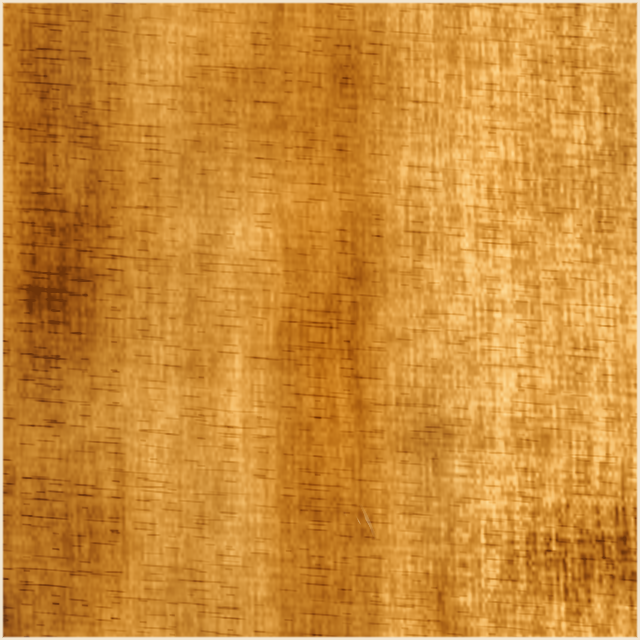
This texture is drawn by a Shadertoy shader. Its source:

```glsl
// Weathered golden wood panel: vertical grain, dark stains, fine cross scratches, pale rim
#define BASE_TONE 2.0
#define CLOUD_AMOUNT 1.0
#define STREAK_AMOUNT 1.1
#define GRAIN_AMOUNT 1.5
#define SPECKLE_AMOUNT 1.4
#define CROSS_AMOUNT 1.0
#define SCRATCH_DEPTH 1.2
#define RIM_WIDTH 0.0045

float hash(vec2 p) {
    vec3 q = fract(vec3(p.xyx) * 0.1031);
    q += dot(q, q.yzx + 33.33);
    return fract((q.x + q.y) * q.z);
}

// Value noise centred on zero
float noise(vec2 p) {
    vec2 i = floor(p), f = fract(p);
    f = f * f * (3.0 - 2.0 * f);
    float low = mix(hash(i), hash(i + vec2(1, 0)), f.x);
    float high = mix(hash(i + vec2(0, 1)), hash(i + vec2(1, 1)), f.x);
    return mix(low, high, f.y) - 0.5;
}

float fbm(vec2 p) {
    float sum = 0.0, gain = 1.0;
    for (int i = 0; i < 4; i++) {
        sum += gain * noise(p);
        p = p * 2.03 + 17.3;
        gain *= 0.55;
    }
    return sum;
}

// Soft elliptical patch
float patchAt(vec2 p, vec2 centre, vec2 radius) {
    vec2 q = (p - centre) / radius;
    return exp(-dot(q, q));
}

// Large light and dark areas of the board
float stains(vec2 p) {
    float band = smoothstep(0.42, 0.46, p.x) * (1.0 - smoothstep(0.56, 0.62, p.x));
    float tone = 1.2 * smoothstep(0.50, 0.90, p.x);
    tone -= 0.8 * (1.0 - smoothstep(0.12, 0.21, p.x));
    tone -= 1.0 * band * (1.0 - smoothstep(0.55, 0.72, p.y));
    tone -= 1.4 * patchAt(p, vec2(0.09, 0.53), vec2(0.09, 0.16));
    tone -= 0.7 * patchAt(p, vec2(0.10, 0.87), vec2(0.11, 0.13));
    tone -= 0.8 * patchAt(p, vec2(0.05, 0.13), vec2(0.15, 0.14));
    tone -= 0.7 * patchAt(p, vec2(0.47, 0.95), vec2(0.10, 0.24));
    tone -= 2.3 * patchAt(p, vec2(0.93, 0.13), vec2(0.14, 0.09));
    tone -= 1.1 * patchAt(p, vec2(0.69, 0.32), vec2(0.09, 0.03));
    tone += 0.9 * patchAt(p, vec2(0.24, 0.86), vec2(0.05, 0.12));
    tone += 0.7 * patchAt(p, vec2(0.34, 0.32), vec2(0.13, 0.28));
    tone += 0.6 * patchAt(p, vec2(0.62, 0.79), vec2(0.06, 0.09));
    tone += 0.7 * patchAt(p, vec2(0.93, 0.50), vec2(0.16, 0.27));
    return tone;
}

// Thin dark dashes, nearly level, one chance per cell
float scratches(vec2 p) {
    float mark = 0.0;
    for (int i = 0; i < 4; i++) {
        float layer = float(i);
        vec2 cells = vec2(7.0 + 5.0 * layer, 30.0 + 9.0 * layer);
        vec2 q = p + vec2(0.13 * layer, 0.07 * p.x + 0.004 * noise(p * 14.0 + layer));
        vec2 id = floor(q * cells) + 61.0 * layer;
        vec2 f = fract(q * cells) - 0.5;
        float halfLength = mix(0.12, 0.46, hash(id + 3.1));
        float offset = (hash(id + 7.7) - 0.5) * 0.6;
        float across = abs(f.y - offset) / cells.y;
        float line = 1.0 - smoothstep(0.0004, 0.0026, across);
        float ends = 1.0 - smoothstep(halfLength * 0.5, halfLength, abs(f.x));
        mark += line * ends * step(0.55, hash(id)) * mix(0.4, 1.0, hash(id + 5.3));
    }
    return mark;
}

// Tone 0 (dark brown) to 5 (cream highlight)
vec3 woodColour(float tone) {
    vec3 c = mix(vec3(0.43, 0.21, 0.05), vec3(0.60, 0.33, 0.08), clamp(tone + 1.0, 0.0, 1.0));
    c = mix(c, vec3(0.71, 0.44, 0.12), clamp(tone, 0.0, 1.0));
    c = mix(c, vec3(0.79, 0.53, 0.18), clamp(tone - 1.0, 0.0, 1.0));
    c = mix(c, vec3(0.87, 0.62, 0.27), clamp(tone - 2.0, 0.0, 1.0));
    c = mix(c, vec3(0.95, 0.73, 0.40), clamp(tone - 3.0, 0.0, 1.0));
    return mix(c, vec3(0.99, 0.85, 0.58), clamp(tone * 0.7 - 2.8, 0.0, 1.0));
}

void mainImage(out vec4 fragColor, in vec2 fragCoord) {
    vec2 p = fragCoord / iResolution.xy;
    vec2 warped = p + 0.018 * vec2(fbm(p * 5.0), fbm(p * 5.0 + 40.0));
    float glossy = smoothstep(0.50, 0.85, p.x);

    // Broad tone, then fine grain that is stronger on the glossy side
    float tone = BASE_TONE + stains(warped);
    tone += CLOUD_AMOUNT * fbm(warped * vec2(7.0, 6.0));
    tone += STREAK_AMOUNT * (noise(warped * vec2(16.0, 1.5)) + 0.7 * noise(warped * vec2(48.0, 3.0)));
    vec2 g = p + vec2(0.004 * noise(p * 9.0) + 0.03 * glossy * p.y, 0.05 * p.x);
    float fine = GRAIN_AMOUNT * noise(g * vec2(170.0, 20.0));
    fine += SPECKLE_AMOUNT * noise(g * vec2(210.0, 130.0));
    fine += CROSS_AMOUNT * noise(g * vec2(22.0, 150.0));
    float rough = patchAt(p, vec2(0.90, 0.14), vec2(0.18, 0.12));
    tone += fine * (0.75 + 0.55 * glossy + 0.6 * rough);
    tone -= SCRATCH_DEPTH * scratches(p) * (1.0 + 0.5 * patchAt(p, vec2(0.0, 0.2), vec2(0.25)));
    vec3 colour = woodColour(tone);

    // Drift between orange and olive
    float warmth = fbm(p * vec2(6.0, 3.0) + 80.0) + patchAt(p, vec2(0.51, 0.5), vec2(0.09, 0.5));
    colour += vec3(0.015, -0.008, -0.03) * warmth;

    // Small pale nicks
    float nicks = smoothstep(0.22, 0.36, noise(p * vec2(130.0, 110.0) + p.yx * 60.0));
    colour = mix(colour, vec3(0.97, 0.90, 0.74), nicks * patchAt(p, vec2(0.56, 0.175), vec2(0.016, 0.02)));

    // Pale rim
    vec2 edge = min(p, 1.0 - p);
    float rim = 1.0 - smoothstep(RIM_WIDTH * 0.6, RIM_WIDTH * 1.5, min(edge.x, edge.y));
    fragColor = vec4(mix(colour, vec3(0.95, 0.90, 0.82), rim), 1.0);
}
```
